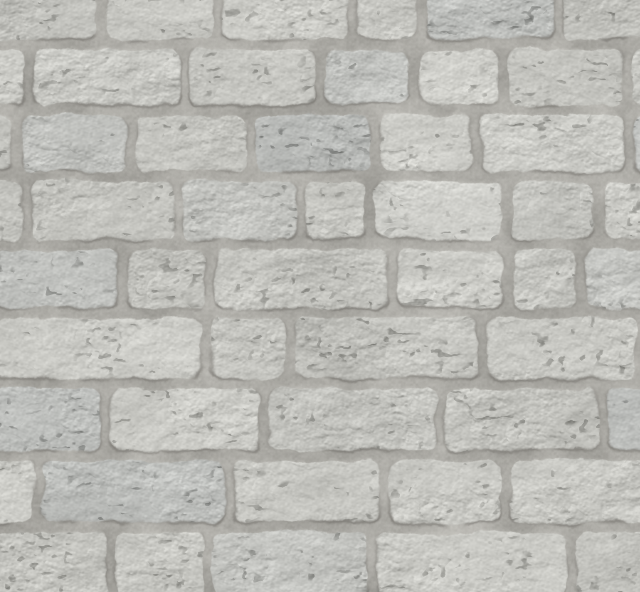
Give the GLSL for this texture, as a WebGL 1 fragment shader.

```glsl
precision highp float;
// Pale painted stone-faced brick wall: nine courses, taller toward the bottom,
// cut by jittered joints into rounded blocks. Noise roughens their outlines, a
// lit height field chisels the faces, and soft stains vary the tone.
uniform vec2 u_resolution;

// Lengths are fractions of the canvas height.
const float FIRST_BED = 0.076;     // depth of the first bed joint from the top
const float COURSE = 0.1095;       // height of an upper course
const float COURSE_GROWTH = 0.00103;
const float PITCH_UPPER = 0.202;   // mean block length, upper courses
const float PITCH_LOWER = 0.252;   // mean block length, lower courses
const float JITTER = 0.58;         // joint displacement, in block lengths
const float JOINT_HALF = 0.0075;
const float CORNER = 0.016;
const float WOBBLE = 0.015;
const float RELIEF = 0.62;
const float PIT_DEPTH = 0.17;
const vec2 LIGHT_STEP = vec2(-0.0013, 0.0030);
const vec3 STONE = vec3(0.790, 0.790, 0.770);
const vec3 COOL_STONE = vec3(0.745, 0.752, 0.742);
const vec3 MORTAR = vec3(0.690, 0.684, 0.662);
const vec3 SHADOW = vec3(0.47, 0.46, 0.44);

float hash(vec2 p) {
  return fract(sin(dot(p, vec2(127.1, 311.7))) * 43758.5);
}

float noise(vec2 p) {
  vec2 i = floor(p), f = fract(p);
  f = f * f * (3.0 - 2.0 * f);
  return mix(mix(hash(i), hash(i + vec2(1.0, 0.0)), f.x),
             mix(hash(i + vec2(0.0, 1.0)), hash(i + 1.0), f.x), f.y);
}

float fbm(vec2 p) {
  float sum = 0.0, amp = 0.5;
  for (int i = 0; i < 5; i++) {
    sum += amp * noise(p);
    p = mat2(1.6, 1.2, -1.2, 1.6) * p + 3.7;
    amp *= 0.55;
  }
  return sum;
}

// Chiselled height: broad lumps broken by sharp folded ledges.
float stoneHeight(vec2 p) {
  float lumps = fbm(p * vec2(17.0, 24.0));
  float ledges = abs(noise(p * vec2(34.0, 58.0) + 2.5 * lumps) - 0.5);
  return lumps + 0.22 * ledges + 0.07 * noise(p * 210.0);
}

float jointX(float row, float i, float pitch) {
  return (i + JITTER * (hash(vec2(i + 3.0, row * 7.0 + 1.0)) - 0.5)) * pitch;
}

// Signed distance to the block; also returns its identity and place inside it.
float block(vec2 p, out vec2 id, out vec2 place) {
  // Invert the quadratic bed spacing to find the course.
  float depth = 1.0 - p.y - FIRST_BED;
  float slope = sqrt(COURSE * COURSE + 4.0 * COURSE_GROWTH * depth);
  float course = (slope - COURSE) / (2.0 * COURSE_GROWTH) + 1.0;
  float row = floor(course);

  // Nearest joints on either side.
  float pitch = mix(PITCH_UPPER, PITCH_LOWER, step(4.5, row));
  float x = p.x + pitch * (0.5 * mod(row, 2.0) + 0.35 * hash(vec2(row, 5.0)));
  float base = floor(x / pitch);
  float left = -10.0, right = 10.0;
  id = vec2(0.0, row);
  for (int k = -1; k <= 2; k++) {
    float i = base + float(k);
    float joint = jointX(row, i, pitch);
    if (joint <= x) { left = joint; id.x = i; }
    else right = min(right, joint);
  }

  vec2 size = 0.5 * vec2(right - left, slope) - JOINT_HALF;
  size -= 0.003 * vec2(hash(id + 11.0), hash(id + 23.0));
  vec2 local = vec2(x - 0.5 * (left + right), (0.5 - fract(course)) * slope);
  place = local / size;
  vec2 q = abs(local) - size + CORNER;
  return length(max(q, 0.0)) + min(max(q.x, q.y), 0.0) - CORNER;
}

void main() {
  vec2 p = gl_FragCoord.xy / u_resolution.y;
  vec2 wobble = vec2(fbm(p * 27.0), fbm(p * 27.0 + 40.0)) - 0.6;
  vec2 id, place;
  float d = block(p + WOBBLE * wobble, id, place);
  float soft = max(0.0018, 0.8 / u_resolution.y);
  float face = smoothstep(soft, -soft, d);

  // Stone face: block tone, lit relief, and small pits under the ledges.
  vec2 s = p + 9.0 * vec2(hash(id + 31.0), hash(id + 47.0));
  float h = stoneHeight(s);
  float lit = h - stoneHeight(s + LIGHT_STEP);
  lit = clamp(lit, -0.22, 0.09);
  float rough = smoothstep(0.25, 0.75, noise(s * vec2(9.0, 14.0)));
  float pit = smoothstep(0.66, 0.88, noise(s * vec2(85.0, 140.0) + 3.0 * h));
  pit *= smoothstep(0.45, 0.75, noise(s * vec2(22.0, 38.0) + 5.0));
  vec3 stone = mix(STONE, COOL_STONE, smoothstep(0.62, 1.0, hash(id + 61.0)));
  stone += 0.04 * (hash(id + 73.0) - 0.5) + 0.06 * (h - 0.65);
  stone += RELIEF * lit * mix(0.65, 1.25, rough) - PIT_DEPTH * pit;

  // Sandy mortar, lit grain by grain.
  float grain = noise(p * 240.0) - 0.5;
  float sand = fbm(p * 60.0) - fbm((p + LIGHT_STEP) * 60.0);
  vec3 mortar = MORTAR + 0.16 * (fbm(p * 16.0) - 0.6) + 0.04 * grain + 0.09 * sand;
  vec3 color = mix(mortar, stone + 0.045 * grain, face);

  // Broken shadow under each block, faint light along its upper rim.
  float rim = exp(-pow((d - 0.0008) / 0.0030, 2.0));
  float broken = smoothstep(0.2, 0.7, noise(p * vec2(26.0, 45.0)));
  color = mix(color, SHADOW, 0.55 * rim * broken * smoothstep(0.5, 1.0, -place.y));
  color = mix(color, SHADOW, 0.30 * rim * broken * smoothstep(0.85, 1.0, abs(place.x)));
  color += 0.02 * rim * smoothstep(0.6, 1.0, place.y);

  // Broad weather stains and a damp streak near the middle.
  float streak = exp(-pow((p.x - 0.59) / 0.09, 2.0)) * noise(p * vec2(4.0, 5.0));
  color += 0.08 * (fbm(p * 3.0) - 0.6) - 0.045 * streak;
  gl_FragColor = vec4(clamp(color, 0.0, 1.0), 1.0);
}
```
